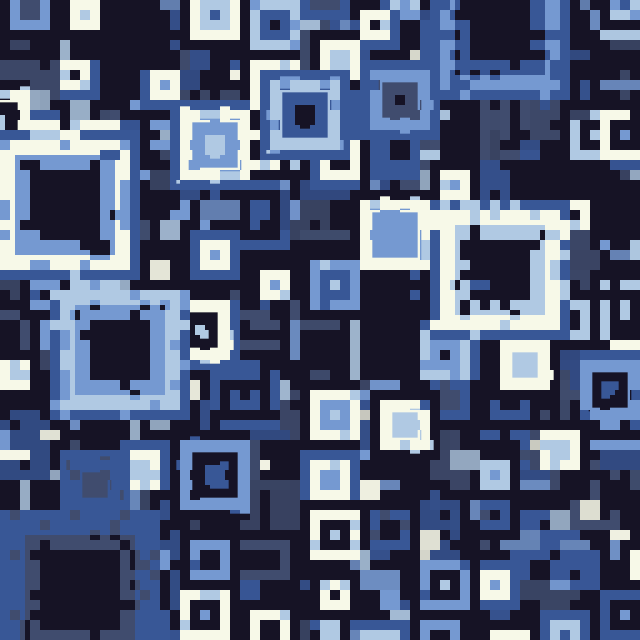
A three.js fragment shader for this pattern:

```glsl
// Dense mosaic of pixel blocks: broad patches, broken outlines, bars and crumbs
// lie on a dark ground, under nested squares of three sizes. Every layer drops
// random whole-unit rectangles into shifted tiles; main() averages samples.

varying vec2 vUv;

const float UNITS = 64.0;
const vec3 INK = vec3(0.085, 0.075, 0.145);
const vec3 SLATE = vec3(0.25, 0.30, 0.43);
const vec3 ROYAL = vec3(0.22, 0.34, 0.59);
const vec3 SKY = vec3(0.46, 0.60, 0.82);
const vec3 ICE = vec3(0.69, 0.79, 0.89);
const vec3 CREAM = vec3(0.97, 0.975, 0.91);

// depth: distance inside the rectangle (negative outside); id: its tile
struct Block { float depth; vec2 id; };

float hash(vec2 p, float seed) {
  vec3 q = fract(p.xyx * vec3(0.1031, 0.1030, 0.0973) + seed * 0.137);
  q += dot(q, q.yzx + 33.33);
  return fract((q.x + q.y) * q.z);
}

// Palette from dark (0) to light (4)
vec3 tone(float level) {
  if (level < 1.0) return SLATE;
  if (level < 2.0) return ROYAL;
  if (level < 3.0) return SKY;
  if (level < 4.0) return ICE;
  return CREAM;
}

// One random rectangle per tile, with columns shifted against each other
Block place(vec2 p, float tile, vec2 small, vec2 large, float square, float chance, float seed) {
  p += seed * vec2(3.0, 5.0);
  float column = floor(p.x / tile);
  p.y += floor(tile * hash(vec2(column, 7.0), seed));
  vec2 id = vec2(column, floor(p.y / tile));
  vec2 r = vec2(hash(id, seed + 1.0), hash(id, seed + 2.0));
  r.y = mix(r.y, r.x, square);
  vec2 size = floor(mix(small, large + 0.99, r));
  vec2 room = tile - size + 0.99;
  vec2 corner = floor(room * vec2(hash(id, seed + 3.0), hash(id, seed + 4.0)));
  vec2 local = p - id * tile - corner;
  vec2 inset = min(local, size - local);
  float depth = min(inset.x, inset.y);
  if (hash(id, seed + 5.0) > chance) depth = -100.0;
  return Block(depth, id);
}

// Plain rectangles with tones between two levels
vec3 solids(vec3 base, vec2 p, float tile, vec2 small, vec2 large,
            float chance, vec2 levels, float seed) {
  Block b = place(p, tile, small, large, 0.0, chance, seed);
  if (b.depth < 0.0) return base;
  vec3 color = tone(mix(levels.x, levels.y, hash(b.id, seed + 6.0)));
  return mix(color, INK, 0.22 * hash(b.id, seed + 7.0) * step(levels.x, 0.5));
}

// Thin concentric outlines with missing pieces
vec3 outlines(vec3 base, vec2 p, float tile, float chance, float grain, float seed) {
  Block b = place(p, tile, vec2(4.0), vec2(tile - 1.0), 0.0, chance, seed);
  if (b.depth < 0.0) return base;
  float line = step(mod(b.depth, 2.0), 1.0) * step(0.16, grain);
  return mix(INK, tone(3.4 * hash(b.id, seed + 6.0)), line);
}

// Nested squares: margin, outer ring, middle ring, core
vec3 targets(vec3 base, vec2 p, float tile, vec2 sizes, float width, float chance,
             float open, float jag, float grain, float seed) {
  Block b = place(p, tile, vec2(sizes.x), vec2(sizes.y), 1.0, chance, seed);
  if (b.depth < -1.0) return base;
  float depth = b.depth + jag * width * step(0.82, grain);
  float pick = hash(b.id, seed + 6.0);
  float choice = hash(b.id, seed + 7.0);
  float level = 4.99 - 4.0 * pick * pick;
  bool inkMiddle = choice > open;
  if (depth < 0.0) return hash(b.id, seed + 8.0) < 0.7 - 0.5 * jag ? INK : ROYAL;
  if (depth < width) return tone(level - step(0.88, grain));
  if (depth < 2.0 * width) return inkMiddle ? INK : tone(level - 1.0 - step(0.5, fract(choice * 7.0)));
  bool inkCore = !inkMiddle && hash(b.id, seed + 9.0) < open;
  return inkCore ? INK : tone(1.0 + 3.0 * fract(choice * 13.0));
}

vec3 pattern(vec2 p) {
  float grain = hash(floor(p), 90.0);
  vec3 color = INK;
  // Broad patches, carved by dark bars
  color = solids(color, p, 9.0, vec2(4.0), vec2(9.0), 0.62, vec2(0.0, 1.4), 10.0);
  color = mix(color, INK, step(grain, 0.12));
  color = outlines(color, p, 9.0, 0.5, grain, 20.0);
  Block carve = place(p, 5.0, vec2(1.0, 2.0), vec2(2.0, 5.0), 0.0, 0.5, 30.0);
  if (carve.depth > 0.0) color = INK;
  // Upright bars, level bars and crumbs
  color = solids(color, p, 6.0, vec2(1.0, 2.0), vec2(1.0, 6.0), 0.5, vec2(0.0, 3.6), 40.0);
  color = solids(color, p, 5.0, vec2(2.0, 1.0), vec2(5.0, 2.0), 0.5, vec2(0.0, 4.2), 50.0);
  color = solids(color, p, 3.0, vec2(1.0), vec2(2.0), 0.28, vec2(0.0, 4.9), 60.0);
  // Nested squares, small to large
  color = targets(color, p, 6.0, vec2(3.0, 5.0), 1.0, 0.55, 0.45, 0.0, grain, 100.0);
  color = targets(color, p, 11.0, vec2(5.0, 7.0), 1.25, 0.4, 0.65, 0.3, grain, 120.0);
  color = targets(color, p, 21.0, vec2(11.0, 14.0), 1.5, 0.5, 1.0, 1.0, grain, 140.0);
  return solids(color, p, 7.0, vec2(1.0), vec2(2.0), 0.2, vec2(1.0, 4.9), 160.0);
}

void main() {
  vec3 sum = vec3(0.0);
  for (int i = 0; i < 9; i++) {
    vec2 offset = vec2(mod(float(i), 3.0), floor(float(i) / 3.0)) - 1.0;
    sum += pattern((vUv + offset * 0.00065) * UNITS);
  }
  gl_FragColor = vec4(sum / 9.0, 1.0);
}
```
